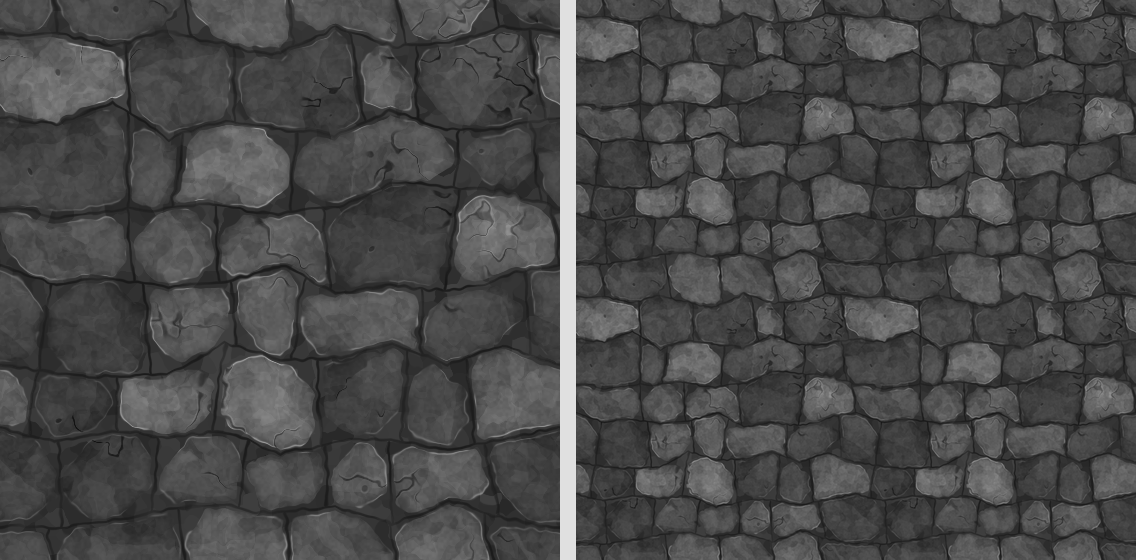
Left, the tile; right, the same tile 2 across and 2 down.
Give the GLSL for this texture, as a WebGL 2 fragment shader.

```glsl
#version 300 es
precision highp float;
// Dry stone wall in greys: kinked courses cut by slanted joints, each block given
// chamfered corners, then painted with flat dabs, chipped bright rims, facets,
// jagged cracks and pits. All noise wraps, so the wall tiles.
uniform vec2 u_resolution;
out vec4 fragColor;

const float ROWS = 7.0;
const float KINKS = 10.0;   // bends along each course line

float hash(vec2 p) {
    vec3 q = fract(vec3(p.xyx) * 0.1031);
    q += dot(q, q.yzx + 33.33);
    return fract((q.x + q.y) * q.z);
}

// Whole number i brought into 0 .. n-1, safe against rounding.
float wrap(float i, float n) { return i - n * floor((i + 0.5) / n); }
vec2 wrap(vec2 i, float n) { return i - n * floor((i + 0.5) / n); }

// Value noise with n whole cells across the canvas.
float noise(vec2 p, float n) {
    p *= n;
    vec2 i = floor(p), f = fract(p);
    f = f * f * (3.0 - 2.0 * f);
    vec2 a = wrap(i, n) + n, b = wrap(i + 1.0, n) + n;
    return mix(mix(hash(a), hash(vec2(b.x, a.y)), f.x),
               mix(hash(vec2(a.x, b.y)), hash(b), f.x), f.y);
}

float fbm(vec2 p, float n) {
    return 0.5 * noise(p, n) + 0.3 * noise(p, n * 2.0) + 0.2 * noise(p, n * 4.0);
}

// Flat brush dabs: cellular tones with slightly softened borders.
float dabs(vec2 p, float n) {
    p *= n;
    vec2 i = floor(p), f = fract(p);
    float sum = 0.0, total = 0.0;
    for (int y = -1; y <= 1; y++)
    for (int x = -1; x <= 1; x++) {
        vec2 o = vec2(x, y), c = wrap(i + o, n);
        vec2 d = o + vec2(hash(c + 7.0), hash(c + 71.0)) - f;
        float w = exp(-45.0 * dot(d, d));
        sum += w * hash(c + 143.0);
        total += w;
    }
    return sum / max(total, 1e-30);
}

float smin(float a, float b, float k) {
    float h = max(k - abs(a - b), 0.0) / k;
    return min(a, b) - h * h * k * 0.25;
}

// Height of the kinked line below a course.
float courseLine(float row, float x) {
    float i = floor(x * KINKS), r = wrap(row, ROWS) + 40.0;
    float bend = mix(hash(vec2(wrap(i, KINKS), r)), hash(vec2(wrap(i + 1.0, KINKS), r)), fract(x * KINKS));
    return (row + 0.48 * (bend - 0.5)) / ROWS;
}

// Horizontal place of a slanted joint within a course.
float joint(float col, float row, float cols, float y) {
    vec2 id = vec2(wrap(col, cols), wrap(row, ROWS));
    float x = (col + 0.7 * (hash(id + 19.0) - 0.5)) / cols;
    return x + 0.4 * (hash(id + 57.0) - 0.5) * (y - (row + 0.5) / ROWS);
}

float chamfer(float a, float b, vec2 id) {
    return (a + b - 0.058 * hash(id)) * 0.7071;
}

void main() {
    vec2 uv = gl_FragCoord.xy / u_resolution + vec2(0.0, 0.5 / ROWS);
    vec2 wob = vec2(noise(uv, 17.0), noise(uv + 0.37, 17.0)) - 0.5;
    vec2 rag = vec2(noise(uv, 71.0), noise(uv + 0.53, 71.0)) - 0.5;
    vec2 p = uv + 0.009 * wob + 0.006 * rag;

    // Find the course and the block
    float row = floor(p.y * ROWS);
    if (p.y < courseLine(row, p.x)) row -= 1.0;
    else if (p.y > courseLine(row + 1.0, p.x)) row += 1.0;
    float r = wrap(row, ROWS);
    float cols = 5.0 + step(0.5, hash(vec2(r, 91.0)));
    vec2 q = vec2(p.x + hash(vec2(r, 23.0)), p.y);
    float col = floor(q.x * cols);
    if (q.x < joint(col, row, cols, q.y)) col -= 1.0;
    else if (q.x > joint(col + 1.0, row, cols, q.y)) col += 1.0;
    vec2 id = vec2(wrap(col, cols), r);

    // Distances to the four sides; some narrow blocks are two stacked stones
    float left = q.x - joint(col, row, cols, q.y);
    float right = joint(col + 1.0, row, cols, q.y) - q.x;
    float low = p.y - courseLine(row, p.x);
    float high = courseLine(row + 1.0, p.x) - p.y;
    float middle = (row + 0.5) / ROWS;
    float width = joint(col + 1.0, row, cols, middle) - joint(col, row, cols, middle);
    if (width < 0.145 && hash(id + 301.0) < 0.3) {
        float split = 0.5 * (low - high) + 0.06 * (left / width - 0.5);
        if (split > 0.0) { low = split; id += 20.0; } else high = -split;
    }
    float seam = min(min(left, right), min(low, high));
    float d = smin(smin(left, right, 0.016), smin(low, high, 0.016), 0.016);
    d = smin(d, min(chamfer(left, low, id + 3.0), chamfer(right, low, id + 5.0)), 0.006);
    d = smin(d, min(chamfer(left, high, id + 11.0), chamfer(right, high, id + 13.0)), 0.006);

    // Painted face: block tone, dabs from broad to fine, one slanted facet
    vec2 brush = uv + 0.02 * wob + 0.012 * rag;
    float tone = hash(id + 211.0);
    float paint = 0.09 * (dabs(brush, 14.0) - 0.5) + 0.06 * (dabs(brush, 37.0) - 0.5)
                + 0.045 * (dabs(brush, 83.0) - 0.5) + 0.08 * (fbm(uv, 9.0) - 0.5)
                + 0.04 * (noise(uv, 190.0) - 0.5);
    float angle = 6.2832 * hash(id + 77.0);
    vec2 local = vec2(left - 0.5 * width, 0.5 * (low - high));
    float facet = dot(local, vec2(cos(angle), sin(angle))) - 0.035 + 0.03 * wob.x + 0.008 * rag.y;
    float face = mix(0.222, 0.418, pow(tone, 0.75)) + paint * mix(0.6, 1.1, tone);
    face -= 0.04 * smoothstep(-0.001, 0.002, facet);

    // Jagged cracks with a lit lip, and pits
    float vein = fbm(uv + 0.012 * rag, 11.0) - 0.5;
    float veinMask = smoothstep(0.6, 0.74, noise(uv + 0.21, 10.0));
    face -= 0.13 * veinMask * (1.0 - smoothstep(0.004, 0.018, abs(vein)));
    face += 0.07 * veinMask * tone * (1.0 - smoothstep(0.004, 0.014, abs(vein - 0.026)));
    vec2 pit = local - vec2(0.25 * width, 0.035) * (2.0 * vec2(hash(id + 401.0), hash(id + 433.0)) - 1.0);
    float hasPit = step(0.68, hash(id + 467.0));
    face += 0.06 * hasPit * (1.0 - smoothstep(0.004, 0.007, length(pit + vec2(0.0, 0.002))));
    face -= 0.15 * hasPit * (1.0 - smoothstep(0.003, 0.006, length(pit)));

    // Shaded rim, filled gaps, dark seams
    float rim = 0.0035 + 0.008 * noise(uv + 0.11, 29.0);
    face *= mix(0.86, 1.0, smoothstep(rim, rim + 0.016, d));
    float fill = 0.205 + 0.08 * (dabs(brush, 37.0) - 0.5) + 0.04 * (tone - 0.5);
    float grey = mix(fill, face, smoothstep(rim - 0.001, rim + 0.0015, d));
    float dark = (1.0 - smoothstep(0.0008, 0.004, seam)) * mix(0.25, 1.0, noise(uv, 23.0));
    grey = mix(grey, 0.095, dark);

    // Broken bright chips along the rim
    float chips = smoothstep(0.46, 0.62, fbm(uv + 0.43, 21.0));
    float edge = (d - rim - 0.001) / mix(0.001, 0.0024, noise(uv, 59.0));
    grey += mix(0.09, 0.25, tone) * chips * exp(-edge * edge);

    fragColor = vec4(vec3(clamp(grey, 0.0, 1.0)), 1.0);
}
```
